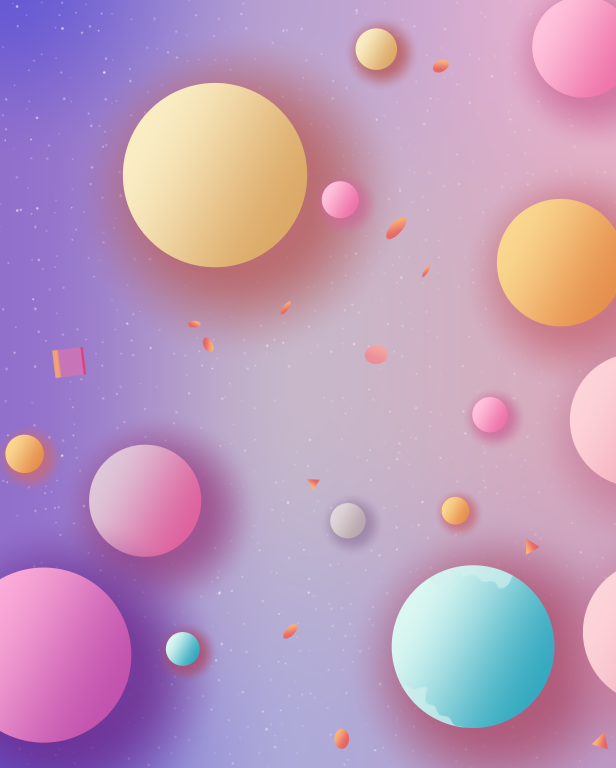
Write a Shadertoy shader that draws this background.

```glsl
#define LIGHT_AXIS vec2(0.88, -0.47)
#define SHADOW_SHIFT vec2(0.26, -0.22)
#define SHADOW_REACH 1.85
#define SHADOW_STRENGTH 0.80
#define SPECK_CELLS 34.0
#define SPECK_SIZE 0.0011
#define SPECK_DENSITY 0.34

const int BALLS = 15;
const int SHARDS = 12;

// Balls: centre and radius in canvas heights, largest shadows first
const vec3 ballShape[BALLS] = vec3[](
    vec3(.280, .772, .120), vec3(.759, .939, .066), vec3(.730, .658, .083),
    vec3(.829, .453, .087), vec3(.189, .348, .073), vec3(.057, .147, .114),
    vec3(.616, .158, .106), vec3(.853, .177, .094), vec3(.490, .936, .027),
    vec3(.443, .740, .024), vec3(.638, .460, .023), vec3(.032, .409, .025),
    vec3(.453, .322, .023), vec3(.593, .335, .018), vec3(.238, .155, .022));
const int ballTone[BALLS] = int[](0, 1, 2, 3, 4, 5, 6, 3, 0, 1, 1, 2, 7, 2, 6);

// Tones: cream, pink, orange, blush, mauve, magenta, cyan, pearl
const vec3 litTone[8] = vec3[](
    vec3(.98, .93, .77), vec3(1., .76, .86), vec3(.98, .84, .56), vec3(.99, .83, .85),
    vec3(.87, .78, .85), vec3(.99, .68, .85), vec3(.86, .97, .95), vec3(.88, .84, .85));
const vec3 darkTone[8] = vec3[](
    vec3(.86, .66, .40), vec3(.93, .45, .66), vec3(.90, .56, .30), vec3(.94, .62, .70),
    vec3(.87, .38, .62), vec3(.76, .32, .68), vec3(.20, .66, .75), vec3(.72, .65, .68));
const vec3 shadowTone[8] = vec3[](
    vec3(.72, .36, .36), vec3(.80, .42, .60), vec3(.78, .42, .48), vec3(.78, .48, .60),
    vec3(.60, .27, .52), vec3(.42, .16, .55), vec3(.68, .30, .42), vec3(.60, .50, .65));

// Shards: centre, half length, angle; slivers, then pebbles, then triangles
const vec4 shardShape[SHARDS] = vec4[](
    vec4(.555, .647, .009, 1.0), vec4(.372, .599, .010, .95), vec4(.516, .703, .018, .85),
    vec4(.378, .178, .012, .8), vec4(.253, .578, .008, 0.), vec4(.271, .551, .010, -1.1),
    vec4(.574, .914, .011, .5), vec4(.445, .038, .013, 1.57), vec4(.490, .538, .015, .1),
    vec4(.408, .371, .008, 3.1), vec4(.691, .288, .010, 2.6), vec4(.783, .034, .011, 1.8));

float cover(float d) {
    return clamp(.5 - d * iResolution.y, 0., 1.);
}

mat2 turn(float a) {
    return mat2(cos(a), -sin(a), sin(a), cos(a));
}

vec3 hash3(vec2 p) {
    vec3 h = vec3(dot(p, vec2(127.1, 311.7)), dot(p, vec2(269.5, 183.3)), dot(p, vec2(41.9, 97.3)));
    return fract(sin(h) * 43758.5);
}

float boxDist(vec2 q, vec2 halfSize) {
    vec2 d = abs(q) - halfSize;
    return length(max(d, 0.)) + min(max(d.x, d.y), 0.);
}

vec3 backdrop(vec2 uv) {
    float edge = smoothstep(.28, .52, abs(uv.y - .5));
    vec3 left = mix(vec3(.57, .44, .80), vec3(.40, .35, .83), edge);
    vec3 middle = mix(vec3(.68, .67, .85), vec3(.78, .72, .79), smoothstep(0., .5, uv.y));
    middle = mix(middle, vec3(.73, .64, .82), smoothstep(.6, 1., uv.y));
    vec3 right = mix(vec3(.74, .59, .76), vec3(.85, .67, .74), smoothstep(0., .5, uv.y));
    right = mix(right, vec3(.92, .70, .81), smoothstep(.6, 1., uv.y));
    vec3 col = mix(left, middle, smoothstep(0., .5, uv.x));
    return mix(col, right, smoothstep(.45, 1., uv.x));
}

// Bright dust, one possible grain per cell
float specks(vec2 p, float cells) {
    vec2 id = floor(p * cells);
    vec3 h = hash3(id + cells);
    float d = length(p - (id + .15 + .7 * h.xy) / cells);
    float grain = SPECK_SIZE * (.5 + h.x);
    float soft = max(.0008, 1. / iResolution.y);
    return step(h.z, SPECK_DENSITY) * (1. - smoothstep(grain - soft, grain + soft, d)) * (.3 + .6 * h.y);
}

// Pale ragged patches near the upper and lower rims
float patches(vec2 q) {
    float ragged = .08 * sin(9. * q.x + 2. * sin(7. * q.y)) + .04 * sin(23. * q.x - 17. * q.y);
    float rim = max(q.y - .80, dot(q, vec2(-.58, -.81)) - .83);
    return smoothstep(0., .05, rim + ragged);
}

vec3 addBall(vec3 col, vec2 p, vec3 shape, int tone) {
    vec2 q = (p - shape.xy) / shape.z;
    float shade = 1. - smoothstep(.75, SHADOW_REACH, length(q - SHADOW_SHIFT));
    col = mix(col, shadowTone[tone], shade * SHADOW_STRENGTH);
    float turnAway = smoothstep(0., 1.05, .5 + .5 * dot(q, LIGHT_AXIS));
    vec3 skin = mix(litTone[tone], darkTone[tone], turnAway);
    if (tone == 6 && shape.z > .05) skin = mix(skin, vec3(.83, .94, .93), .65 * patches(q));
    return mix(col, skin, cover((length(q) - 1.) * shape.z));
}

vec3 addShard(vec3 col, vec2 p, vec4 shape, float rank) {
    vec2 q = turn(shape.w) * (p - shape.xy) / shape.z;
    float d = length(q / vec2(1., mix(.28, 1., rank))) - 1.;
    d *= mix(.35, 1., rank);
    if (rank > .8) d = max(abs(q.x) * .87 + q.y * .5, -q.y) - .6;
    vec3 skin = mix(vec3(.90, .40, .40), vec3(.98, .70, .48), smoothstep(-.7, .9, q.x * .6 + q.y));
    if (rank > .7 && rank < .8) skin = mix(skin, vec3(.94, .62, .69), .7);
    return mix(col, skin, cover(d * shape.z));
}

void mainImage(out vec4 fragColor, in vec2 fragCoord) {
    vec2 p = fragCoord / iResolution.y;
    vec2 uv = fragCoord / iResolution.xy;
    vec3 col = backdrop(uv);
    float dust = specks(p, SPECK_CELLS) + .6 * specks(p + 3.7, SPECK_CELLS * 1.6);
    col = mix(col, vec3(1., .96, .98), min(dust, 1.) * mix(.9, .45, uv.x));

    for (int i = 0; i < BALLS; i++) col = addBall(col, p, ballShape[i], ballTone[i]);
    for (int i = 0; i < SHARDS; i++) col = addShard(col, p, shardShape[i], float(i) / float(SHARDS - 1));

    // Tilted block with a warm left face and a red right edge
    vec2 q = turn(.12) * (p - vec2(.090, .528));
    vec3 block = mix(vec3(.95, .63, .45), vec3(.78, .46, .72), smoothstep(-.015, -.011, q.x));
    block = mix(block, vec3(.88, .25, .48), smoothstep(.016, .018, q.x));
    col = mix(col, block, cover(boxDist(q, vec2(.020, .018))));

    fragColor = vec4(col, 1.);
}
```
